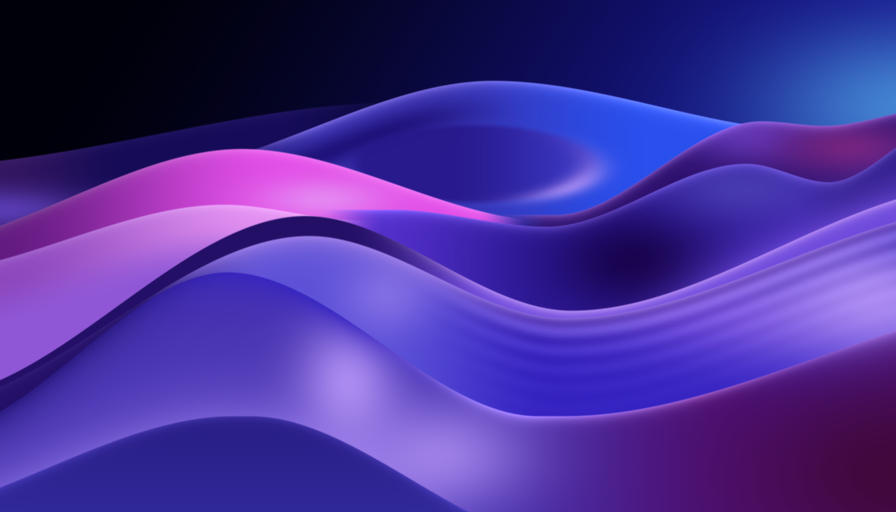
A Shadertoy shader for this background:

```glsl
// Silky violet and blue waves folding over a dark sky with a glow at the right.
// Each sheet lies below a smooth crest line, is tinted by soft elliptical glows
// and lit by a thin rim; sheets are painted from back to front.
#define RIM_WIDTH .009
#define INDIGO vec3(.14, .06, .40)
#define ROYAL vec3(.21, .14, .76)
#define VIOLET vec3(.43, .29, .86)
#define LAVENDER vec3(.72, .59, .97)
#define MAGENTA vec3(.88, .30, .90)
#define AZURE vec3(.16, .31, .93)

// Smooth line through four crests and troughs.
float wave(float x, vec4 at, vec4 height) {
    float y = height.x;
    for (int i = 0; i < 3; i++)
        y += (height[i + 1] - height[i]) * smoothstep(at[i], at[i + 1], x);
    return y;
}

// Soft elliptical spot: centre in xy, radii in zw.
float glow(vec2 p, vec4 spot) {
    vec2 q = (p - spot.xy) / spot.zw;
    return exp(-dot(q, q));
}

// Soft line around zero, and a fade inward from an edge.
float band(float d, float width) { return exp(-d * d / (width * width)); }
float fade(float d, float width) { return exp(-max(d, 0.) / width); }

// Lays a sheet over the base; depth is the distance below its crest.
vec3 sheet(vec3 base, vec3 tint, float depth, float opacity, vec3 rim) {
    float soft = 1.2 / iResolution.y;
    tint += rim * fade(depth, RIM_WIDTH);
    return mix(base, tint, opacity * smoothstep(-soft, soft, depth));
}

vec3 sky(vec2 p) {
    float light = smoothstep(.1, 1.1, p.x + .35 * (1. - p.y));
    vec3 c = mix(vec3(0., 0., .04), vec3(.09, .08, .56), light);
    return mix(c, vec3(.26, .52, .82), glow(p, vec4(1.02, .79, .17, .16)));
}

// Blue dome with a hollow eye.
vec3 domeTint(vec2 p, float depth) {
    vec3 c = mix(vec3(.22, .19, .68), AZURE, smoothstep(.46, .74, p.x));
    c = mix(c, vec3(.12, .07, .48), band(depth - .06, .03) * smoothstep(.60, .42, p.x));
    float eye = length((p - vec2(.53, .68)) / vec2(.135, .075));
    vec3 hollow = mix(vec3(.15, .09, .54), vec3(.23, .20, .74), smoothstep(.5, .66, p.x));
    c = mix(c, hollow, .9 * smoothstep(1.1, .9, eye));
    return mix(c, LAVENDER, .75 * band(eye - 1., .16) * glow(p, vec4(.64, .635, .06, .06)));
}

vec3 ridgeTint(vec2 p) {
    vec3 c = mix(vec3(.17, .06, .42), vec3(.36, .20, .70), glow(p, vec4(.84, .73, .07, .05)));
    return mix(c, vec3(.45, .13, .48), glow(p, vec4(.95, .71, .08, .05)));
}

vec3 duskTint(vec2 p) {
    vec3 c = mix(vec3(.33, .19, .80), vec3(.18, .10, .60), smoothstep(.40, .62, p.x));
    c = mix(c, vec3(.09, .01, .30), glow(p, vec4(.71, .49, .09, .10)));
    c = mix(c, vec3(.27, .22, .68), glow(p, vec4(.83, .63, .09, .06)));
    return mix(c, vec3(.15, .09, .47), .8 * smoothstep(.88, .96, p.x));
}

vec3 foldTint(vec2 p, float depth) {
    vec3 c = mix(INDIGO, vec3(.35, .31, .84), smoothstep(.14, .30, p.x));
    c = mix(c, ROYAL, smoothstep(.42, .62, p.x));
    c = mix(c, VIOLET, glow(p, vec4(.82, .39, .16, .09)));
    c = mix(c, LAVENDER, .9 * glow(p, vec4(.98, .42, .13, .12)));
    c = mix(c, LAVENDER, .4 * glow(p, vec4(.43, .42, .05, .07)));
    float silk = fade(depth, .03) * smoothstep(.15, .29, p.x);
    c = mix(c, vec3(.66, .51, .88), .7 * silk);
    float pleat = fade(depth, .06) * smoothstep(.45, .62, p.x);
    return c - pleat * (.05 + .09 * sin(depth * 170.));
}

vec3 frontTint(vec2 p, float depth, float aboveToe) {
    vec3 c = mix(vec3(.27, .19, .68), vec3(.31, .06, .45), smoothstep(.5, .85, p.x));
    c = mix(c, vec3(.25, .03, .23), glow(p, vec4(1., .08, .16, .20)));
    c = mix(c, vec3(.50, .40, .86), .8 * fade(aboveToe, .07) * smoothstep(.55, .4, p.x));
    c = mix(c, LAVENDER, .9 * glow(p, vec4(.39, .26, .055, .13)));
    c = mix(c, LAVENDER, .75 * glow(p, vec4(.49, .11, .10, .11)));
    vec3 edge = mix(vec3(.15, .09, .48), ROYAL, smoothstep(.1, .28, p.x));
    return mix(c, edge, .9 * fade(depth, .035) * smoothstep(.52, .36, p.x));
}

void mainImage(out vec4 fragColor, in vec2 fragCoord) {
    vec2 p = fragCoord / iResolution.xy;
    float x = p.x;

    // Depth below each crest, back to front
    float veil = wave(x, vec4(-.1, .45, .6, .8), vec4(.675, .80, .80, .7)) - p.y;
    float dome = wave(x, vec4(.15, .55, .92, 1.1), vec4(.66, .842, .742, .74)) - p.y;
    float ridge = wave(x, vec4(.62, .85, .92, 1.05), vec4(.58, .763, .754, .79)) - p.y;
    float pink = wave(x, vec4(-.12, .27, .62, .7), vec4(.515, .709, .567, .567)) - p.y;
    float ribbon = wave(x, vec4(-.1, .25, .4, .5), vec4(.465, .60, .57, .56)) - p.y;
    float dusk = wave(x, vec4(.44, .61, .833, .925), vec4(.59, .557, .68, .644))
               + .116 * smoothstep(.925, 1.06, x) - p.y;
    float crease = wave(x, vec4(-.08, .341, .638, 1.1), vec4(.224, .578, .393, .64)) - p.y;
    float fold = wave(x, vec4(-.1, .345, .63, 1.12), vec4(.20, .539, .378, .60)) - p.y;
    float front = wave(x, vec4(-.08, .254, .6, .63), vec4(.15, .468, .187, .187))
                + .233 * smoothstep(.63, 1.2, x) - p.y;
    float toe = wave(x, vec4(-.155, .26, .28, .638), vec4(-.016, .187, .187, -.06)) - p.y;

    // Far sheets
    vec3 tint = mix(vec3(.24, .10, .45), vec3(.10, .05, .40), smoothstep(0., .15, x));
    tint = mix(tint, VIOLET, glow(p, vec4(0., .59, .10, .04)));
    vec3 c = sheet(sky(p), tint, veil, .8 * smoothstep(.48, .3, x), vec3(.05));
    c = sheet(c, domeTint(p, dome), dome, smoothstep(.22, .36, x), vec3(.28, .25, .22));
    c = sheet(c, ridgeTint(p), ridge, smoothstep(.54, .62, x), vec3(.3, .25, .32));

    // Pink ribbons and the dusky trough
    tint = mix(vec3(.38, .10, .50), MAGENTA, smoothstep(-.02, .32, x));
    tint = mix(tint, vec3(.90, .58, .96), .8 * glow(p, vec4(.36, .61, .07, .04)));
    c = sheet(c, tint, pink, smoothstep(.59, .53, x), vec3(.08, .16, .06));
    tint = mix(vec3(.55, .28, .74), vec3(.88, .56, .94), smoothstep(0., .3, x));
    tint = mix(tint, vec3(.56, .34, .84), smoothstep(.03, .14, ribbon));
    c = sheet(c, tint, ribbon, smoothstep(.46, .34, x), vec3(.08, .12, .06));
    c = sheet(c, duskTint(p), dusk, smoothstep(.35, .43, x), vec3(.22, .2, .24));
    c = mix(c, VIOLET, .75 * fade(-crease, .05) * smoothstep(.66, .88, x));

    // Near sheets
    float lit = smoothstep(.38, .56, x);
    c = sheet(c, mix(INDIGO, VIOLET, lit), crease, 1., lit * vec3(.3, .28, .1));
    c = sheet(c, foldTint(p, fold), fold, 1., vec3(.05));
    vec3 rim = smoothstep(.4, .6, x) * vec3(.36, .32, .36);
    float cover = 1. - .6 * fade(front, .05) * smoothstep(.75, 1., x);
    c = sheet(c, frontTint(p, front, -toe), front, cover, rim);
    tint = mix(vec3(.19, .16, .60), vec3(.15, .11, .51), p.y / .19);
    c = sheet(c, tint, toe, 1., vec3(.1, .08, .14));

    fragColor = vec4(clamp(c, 0., 1.), 1.);
}
```
